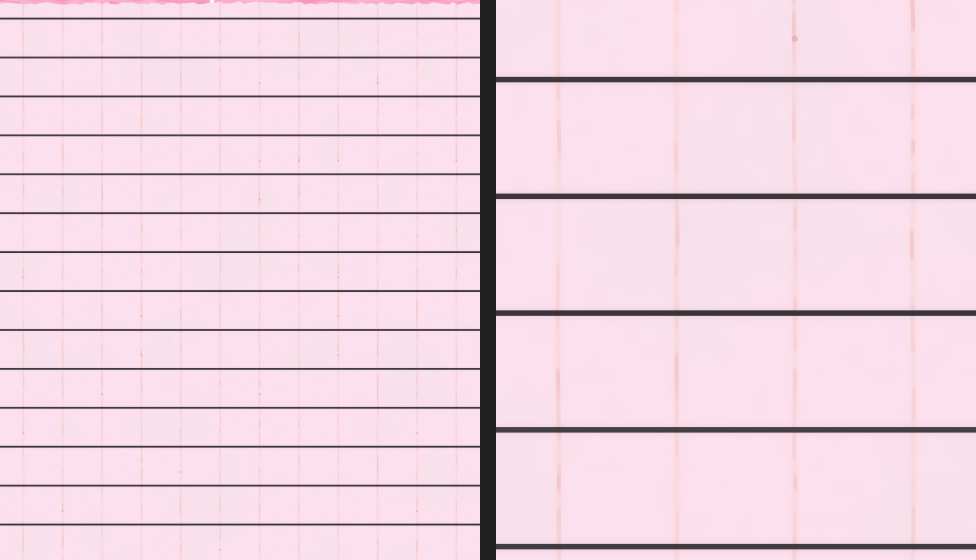
Left, the full canvas; right, a detail of the centre.
Reproduce this pattern procedurally as a Shadertoy shader.

```glsl
// Pink ruled paper: dark horizontal rules over faint, broken peach columns.
// Rules and columns are repeated distance bands; value noise breaks up the
// columns, mottles the paper and frays the deeper pink strip along the top.

float hash(vec2 p) {
    vec3 q = fract(vec3(p.xyx) * 0.1031);
    q += dot(q, q.yzx + 33.33);
    return fract((q.x + q.y) * q.z);
}

float noise(vec2 p) {
    vec2 i = floor(p), f = fract(p);
    f = f * f * (3.0 - 2.0 * f);
    return mix(mix(hash(i), hash(i + vec2(1, 0)), f.x),
               mix(hash(i + vec2(0, 1)), hash(i + vec2(1, 1)), f.x), f.y);
}

// Antialiased coverage of a band, from distance to its centre
float band(float dist, float halfWidth, float pixel) {
    return clamp((halfWidth - abs(dist)) / pixel + 0.5, 0.0, 1.0);
}

void mainImage(out vec4 fragColor, in vec2 fragCoord) {
    float pixel = 1.0 / iResolution.y;
    vec2 p = vec2(fragCoord.x, iResolution.y - fragCoord.y) * pixel; // y runs down

    // Grid cells: rules 0.0695 apart, columns 0.0703 apart
    vec2 pitch = vec2(0.0703, 0.0695);
    vec2 grid = (p - vec2(0.0417, 0.0332)) / pitch;
    vec2 nearest = floor(grid + 0.5);
    vec2 offset = (grid - nearest) * pitch;

    // Paper with soft, slightly cooler blotches
    float blotch = smoothstep(0.5, 0.9, noise(p * 17.0 + 4.0));
    vec3 color = mix(vec3(0.988, 0.878, 0.929), vec3(0.973, 0.882, 0.925), blotch);
    color += 0.006 * (noise(p * 90.0) - 0.5);

    // Columns: faint uneven strokes, stronger near the middle of each row
    float column = nearest.x;
    float wobble = 0.0012 * (noise(vec2(column * 7.3, p.y * 40.0)) - 0.5);
    float stroke = band(offset.x + wobble, 0.0012, pixel);
    float halo = exp(-pow(offset.x / 0.0028, 2.0));
    float dash = smoothstep(0.3, 0.65, noise(vec2(column * 13.7 + 2.0, p.y * 95.0)));
    float middle = 1.0 - smoothstep(0.08, 0.3, abs(fract(grid.y) - 0.48));
    float wear = 0.65 + 0.35 * hash(vec2(column, floor(grid.y)) + 20.0);
    color = mix(color, vec3(0.98, 0.83, 0.83), 0.4 * halo * wear);
    color = mix(color, vec3(0.94, 0.74, 0.74),
                stroke * wear * (0.12 + 0.3 * dash + 0.3 * middle * dash));

    // Occasional small rosy specks on the columns
    float speck = step(0.86, hash(nearest + 51.0));
    vec2 speckOffset = vec2(offset.x, (fract(grid.y) - 0.65) * pitch.y);
    color = mix(color, vec3(0.86, 0.64, 0.69),
                0.6 * speck * band(length(speckOffset), 0.0018, pixel));

    // Frayed pink strip on the top edge, paler and thinner past the middle
    float pale = smoothstep(0.36, 0.4, p.x) - smoothstep(0.51, 0.55, p.x);
    float fray = 0.0042 + 0.0045 * noise(vec2(p.x * 110.0, 3.0)) - 0.0018 * pale;
    float strip = 1.0 - smoothstep(fray - 0.002, fray + 0.0015, p.y);
    float gap = band(p.x - 0.379, 0.004, 0.002);
    vec3 pink = mix(vec3(0.965, 0.57, 0.74), vec3(0.98, 0.73, 0.83),
                    max(0.65 * pale, noise(vec2(p.x * 45.0, p.y * 200.0))));
    color = mix(color, mix(pink, vec3(1.0, 0.95, 0.97), gap), strip);

    // Dark rules with a slight change of tone from row to row
    vec3 ink = vec3(0.23, 0.20, 0.23) + 0.05 * (hash(vec2(nearest.y, 8.0)) - 0.5);
    float rule = band(offset.y, 0.00165, pixel);
    float ruleHalo = 0.08 * exp(-pow(offset.y / 0.003, 2.0));
    color = mix(color, ink, max(rule * 0.97, ruleHalo));

    fragColor = vec4(color, 1.0);
}
```
